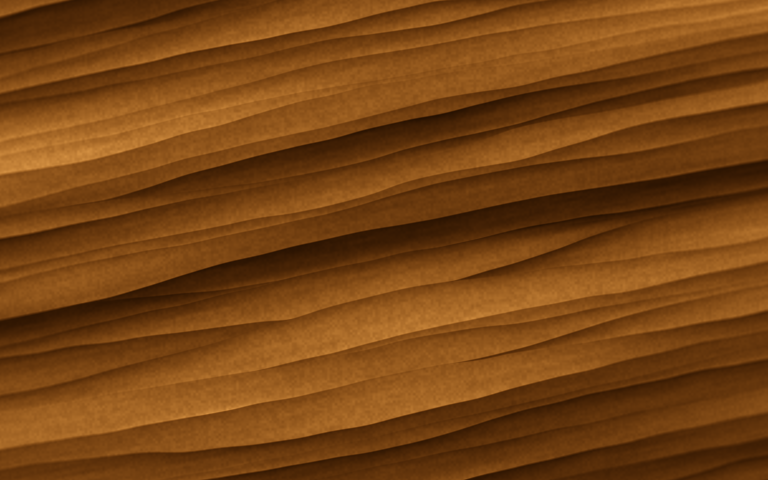
This texture is drawn by a Shadertoy shader. Its source:

```glsl
// Backlit pleated paper: overlapping sheets with wavy, slanted edges.
// Sheets are painted from top to bottom, each shaded below its edge, so that
// folds taper and merge; broad light, fibres and grain complete the tone.

float hash(vec2 p) {
    return fract(sin(dot(p, vec2(127.1, 311.7))) * 43758.5);
}

float noise(vec2 p) {
    vec2 i = floor(p), f = fract(p);
    f = f * f * (3.0 - 2.0 * f);
    return mix(mix(hash(i), hash(i + vec2(1, 0)), f.x),
               mix(hash(i + vec2(0, 1)), hash(i + vec2(1, 1)), f.x), f.y);
}

float bump(float x, float center, float width) {
    float d = (x - center) / width;
    return exp(-d * d);
}

// Height of one sheet's edge across the folds
float sheetEdge(float x, float id) {
    return id * 0.04
        + 0.024 * (hash(vec2(id, 9.0)) - 0.5)
        + 0.062 * (noise(vec2(x * 1.3 + 20.0, id)) - 0.5)
        + 0.015 * (noise(vec2(x * 4.5 + 40.0, id)) - 0.5)
        + 0.004 * (noise(vec2(x * 13.0 + 70.0, id)) - 0.5);
}

// Broad bright and dark bands that follow the folds
float broadLight(float v, float x) {
    return 0.485
        + 0.19 * bump(v, 0.69, 0.085)
        + 0.06 * bump(v, 0.16, 0.10)
        - 0.17 * bump(v, 0.33, 0.055)
        - 0.08 * bump(v, 0.54, 0.04) * (1.0 - 0.5 * x)
        - 0.13 * smoothstep(0.76, 0.95, v)
        - 0.10 * (1.0 - smoothstep(-0.30, -0.08, v));
}

// Brown to amber ramp, driven by the red channel
vec3 paperColor(float tone) {
    return vec3(tone, 0.4 * tone + 0.34 * tone * tone, 0.4 * pow(tone, 2.3));
}

void mainImage(out vec4 fragColor, in vec2 fragCoord) {
    vec2 p = fragCoord / iResolution.y;
    float x = p.x;
    float v = p.y - 0.2 * x + 0.008 * sin(x * 2.5 + p.y * 3.0);

    // Edges lose focus away from the middle
    float blur = smoothstep(0.4, 1.1, length(p - vec2(0.75, 0.5)));
    float softness = mix(0.0022, 0.007, blur);

    // Paint the nearby sheets, higher ones first
    float fold = 0.0;
    float firstId = floor(v / 0.04) + 5.0;
    for (int k = 0; k < 9; k++) {
        float id = firstId - float(k);
        float depth = sheetEdge(x, id) - v;
        float below = max(depth, 0.0);

        // Light leaking past the edge, or a faint contact shadow
        float rim = noise(vec2(x * 2.2 + 130.0, id)) - 0.3;
        fold += 0.17 * rim * exp(-max(-depth, 0.0) / 0.009);

        float layer = 0.27 * (noise(vec2(x * 1.1 + 90.0, id)) - 0.5);
        float shade = 0.05 + 0.17 * noise(vec2(x * 1.8 + 170.0, id));
        float sheet = layer - shade * exp(-below / 0.022)
            + 0.9 * min(below, 0.07);
        fold = mix(fold, sheet, smoothstep(-softness, softness, depth));
    }

    // Fine creases along the folds and mottled paper grain
    float crease = noise(vec2(x * 5.0, v * 75.0)) - 0.5;
    float fibre = noise(vec2(x * 16.0 + 8.0, v * 130.0)) - 0.5;
    float mottle = noise(p * 75.0) - 0.5;
    float grain = noise(p * 190.0 + 31.0) - 0.5;

    float tone = broadLight(v, x) + fold + 0.045 * crease + 0.03 * fibre;
    tone *= 1.0 + (0.06 * mottle + 0.11 * grain) * (1.0 - 0.5 * blur);
    fragColor = vec4(paperColor(clamp(tone, 0.10, 0.92)), 1.0);
}
```
